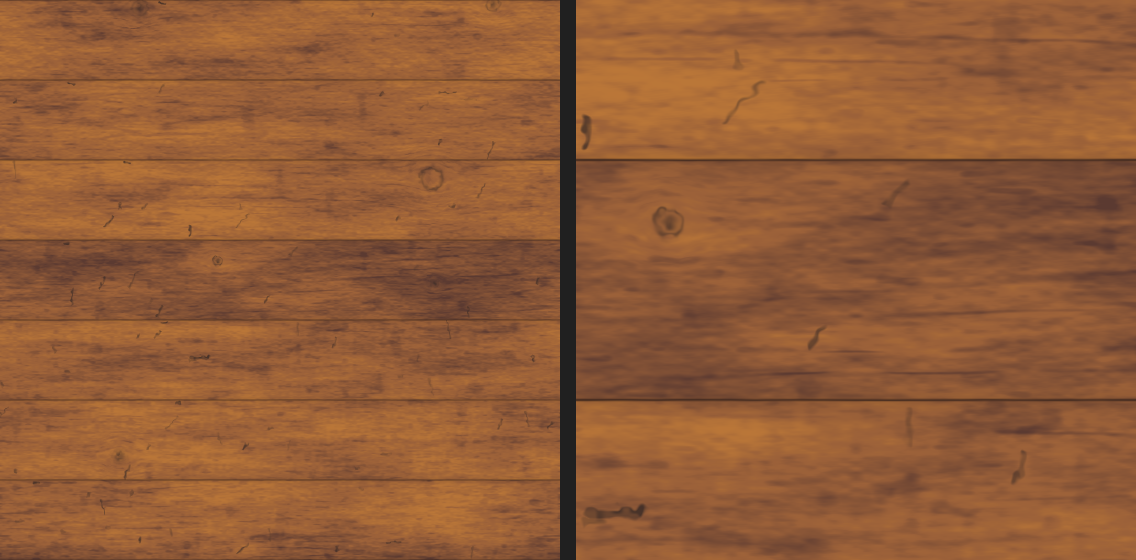
Left, the full canvas; right, a detail of the centre.
A WebGL 1 fragment shader for this texture:

```glsl
precision highp float;
// Seven full-width planks of worn, oiled pine with thin dark seams.
// Stretched periodic noise gives stain, grain lines and fine fibre; hashed
// strokes give broken scratches and dents, and knots bend the grain.
uniform vec2 u_resolution;

const float PLANKS = 7.0;
const vec3 DARK_WOOD = vec3(0.42, 0.265, 0.20);
const vec3 MID_WOOD = vec3(0.60, 0.373, 0.222);
const vec3 LIGHT_WOOD = vec3(0.73, 0.465, 0.22);
const vec3 SEAM = vec3(0.25, 0.16, 0.12);
const vec3 DENT = vec3(0.23, 0.17, 0.15);

float hash(vec2 p) {
  return fract(sin(dot(p, vec2(127.1, 311.7))) * 43758.5453);
}

// Value noise that repeats in x after the given period
float noise(vec2 p, float period) {
  vec2 i = floor(p), f = fract(p);
  f = f * f * (3.0 - 2.0 * f);
  float x0 = mod(i.x, period), x1 = mod(i.x + 1.0, period);
  float low = mix(hash(vec2(x0, i.y)), hash(vec2(x1, i.y)), f.x);
  float high = mix(hash(vec2(x0, i.y + 1.0)), hash(vec2(x1, i.y + 1.0)), f.x);
  return mix(low, high, f.y);
}

// Layered noise centred on zero
float fbm(vec2 p, float period) {
  float sum = 0.0, amplitude = 0.5;
  for (int i = 0; i < 4; i++) {
    sum += amplitude * (noise(p, period) - 0.5);
    p = p * 2.0 + vec2(0.0, 17.0);
    period *= 2.0;
    amplitude *= 0.55;
  }
  return sum;
}

// Thin meandering lines along the middle contour of the noise
float contour(vec2 p, float period, float width) {
  return 1.0 - smoothstep(0.0, width, abs(noise(p, period) - 0.5));
}

// Offset between points, wrapped across the canvas in x
vec2 wrapOffset(vec2 p, vec2 centre) {
  vec2 d = p - centre;
  return vec2(fract(d.x + 0.5) - 0.5, d.y);
}

// Soft rounded stroke around the origin
float stroke(vec2 d, float angle, float halfLength, float width, float soft) {
  float c = cos(angle), s = sin(angle);
  d = vec2(c * d.x + s * d.y, c * d.y - s * d.x);
  d.x -= clamp(d.x, -halfLength, halfLength);
  return 1.0 - smoothstep(width - soft, width + soft, length(d));
}

// One knot: x bends the grain, y darkens a ring, z darkens the core
vec3 knot(vec2 d, float radius, float ring, float core) {
  float r = length(d) / radius;
  float edge = (r - 1.0) / 0.18;
  return vec3(-d.y * 0.7 * exp(-r * r * 0.2),
              ring * exp(-edge * edge), core * exp(-r * r * 3.0));
}

// Dents and scratches scattered over one plank, denser on the lower ones
float wear(vec2 p, float row, float soft) {
  float sum = 0.0;
  for (int i = 0; i < 16; i++) {
    vec2 seed = vec2(float(i) * 3.7 + 1.0, row * 5.3 + 2.0);
    float keep = step(0.1 + 0.09 * row, hash(seed + 0.5));
    vec2 centre = vec2(hash(seed), (row + 0.1 + 0.8 * hash(seed + 9.1)) / PLANKS);
    float size = hash(seed + 4.3);
    float angle = mix(0.7, 1.9, hash(seed + 6.7)) * step(0.25, hash(seed + 2.9));
    float mark = stroke(wrapOffset(p, centre), angle, 0.002 + 0.015 * size * size,
                        mix(0.0028, 0.0012, size), soft);
    sum = max(sum, mark * keep * mix(0.2, 0.75, hash(seed + 8.2)));
  }
  // Nail speck just under the upper seam
  vec2 nail = vec2(0.05 + 0.35 * hash(vec2(row, 3.0)), (row + 0.96) / PLANKS);
  return max(sum, 0.8 * stroke(wrapOffset(p, nail), 0.0, 0.004, 0.002, soft));
}

void main() {
  vec2 uv = gl_FragCoord.xy / u_resolution;
  float pixel = 1.0 / min(u_resolution.x, u_resolution.y);
  float row = floor(uv.y * PLANKS), across = fract(uv.y * PLANKS);
  vec2 rough = vec2(noise(uv * 190.0, 190.0), noise(uv * 190.0 + 40.0, 190.0)) - 0.5;
  vec2 worn = uv + 0.005 * rough;

  // Knots
  vec3 knots = knot(wrapOffset(worn, vec2(0.771, 0.681)), 0.019, 0.6, 0.0)
             + knot(wrapOffset(worn, vec2(0.388, 0.534)), 0.008, 0.6, 0.9)
             + knot(wrapOffset(worn, vec2(0.777, 0.494)), 0.007, 0.2, 0.8)
             + knot(wrapOffset(worn, vec2(0.250, 0.986)), 0.014, 0.3, 0.6)
             + knot(wrapOffset(worn, vec2(0.880, 0.993)), 0.012, 0.4, 0.5)
             + knot(wrapOffset(worn, vec2(0.214, 0.185)), 0.014, 0.1, 0.7);

  // Stain, grain and fibre, shifted for each plank
  vec2 g = vec2(uv.x, uv.y + knots.x + 0.006 * fbm(uv * vec2(6.0, 16.0), 6.0) + row * 3.0);
  float stain = fbm(g * vec2(5.0, 17.0), 5.0);
  float grain = fbm(g * vec2(9.0, 90.0), 9.0);
  float fibre = fbm(g * vec2(40.0, 210.0), 40.0);
  float grit = noise(g * vec2(150.0, 330.0), 150.0) - 0.5;
  float patches = smoothstep(-0.12, 0.2, fbm(g * vec2(4.0, 11.0) + 31.0, 4.0));
  float lines = contour(g * vec2(8.0, 80.0) + 5.0, 8.0, 0.13)
              * smoothstep(0.25, 0.7, noise(g * vec2(30.0, 120.0), 30.0)) * patches;
  float fleck = smoothstep(0.68, 0.95, noise(g * vec2(60.0, 190.0) + 9.0, 60.0));
  float smudge = smoothstep(0.72, 0.98, noise(worn * vec2(34.0, 46.0) + row, 34.0));

  // Plank tone: the middle plank is dark, the two above it are bright
  float darkPlank = 1.0 - step(0.5, abs(row - 3.0));
  float brightPlank = 1.0 - step(1.0, abs(row - 4.5));
  float tone = 0.63 + 0.09 * brightPlank - 0.32 * darkPlank;
  tone -= 0.2 * (1.0 - smoothstep(0.0, 0.05, uv.y));
  float shade = tone + 0.95 * stain + 0.45 * grain + 0.42 * fibre + 0.2 * grit
              - 0.3 * lines - 0.2 * fleck - 0.2 * smudge;
  vec3 color = mix(DARK_WOOD, MID_WOOD, clamp(shade * 2.0, -0.35, 1.0));
  color = mix(color, LIGHT_WOOD, smoothstep(0.42, 1.08, shade));

  // Knots, wear and one long gouge, broken up by the roughness
  float broken = 0.55 + 0.45 * smoothstep(-0.25, 0.15, rough.x);
  color = mix(color, DENT, clamp(0.8 * knots.y + knots.z, 0.0, 0.85) * broken);
  float soft = max(0.0013, pixel);
  float gouge = stroke(wrapOffset(worn, vec2(0.356, 0.361)), 0.03, 0.016, 0.0036, soft);
  color = mix(color, DENT, max(0.85 * gouge, wear(worn, row, soft)) * broken);

  // Thin seams of uneven depth with a faint dark margin
  float seam = min(across, 1.0 - across) / PLANKS;
  float depth = 0.55 + 0.3 * noise(vec2(uv.x * 50.0, row), 50.0);
  color *= 1.0 - 0.1 * exp(-seam / 0.004);
  float line = 1.0 - smoothstep(0.0008 - pixel * 0.5, 0.0008 + pixel * 0.5, seam);
  gl_FragColor = vec4(mix(color, SEAM, depth * line), 1.0);
}
```
